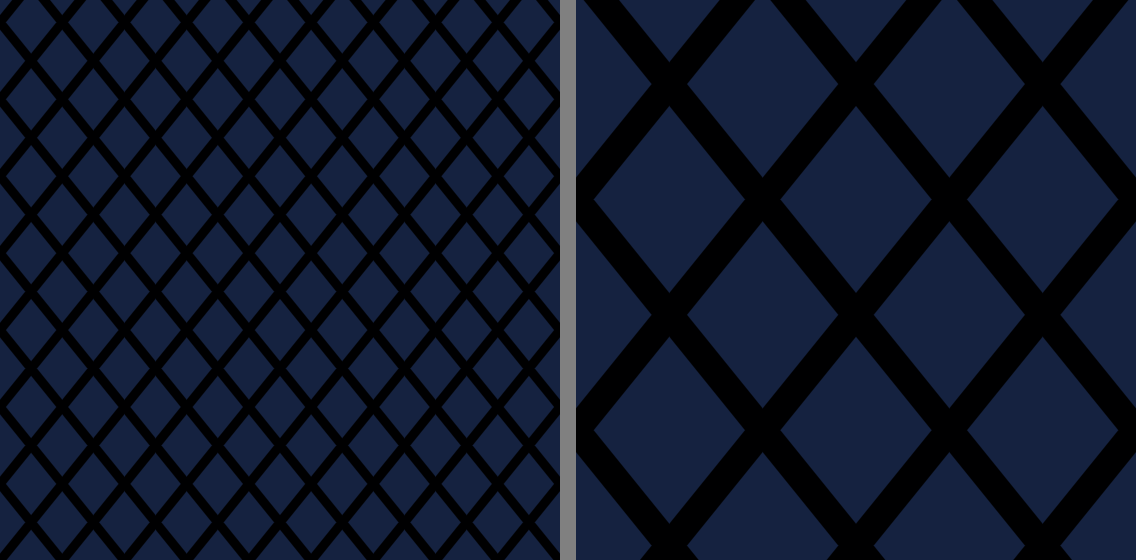
Left, the full canvas; right, a detail of the centre.
Write a WebGL 1 fragment shader that draws this pattern.

```glsl
precision highp float;
// Black diamond lattice over flat navy: two families of slanted lines cross
// to form tall rhombi, nine across. Each family is a repeated distance to the
// nearest line, measured in canvas units so that the width is uniform.

uniform vec2 u_resolution;

// Distance from the nearest line where dot(p, slope) is a whole number.
float lineDistance(vec2 p, vec2 slope) {
  float offset = abs(fract(dot(p, slope) + 0.5) - 0.5);
  return offset / length(slope);
}

void main() {
  vec2 p = gl_FragCoord.xy / u_resolution;
  p.y += 0.0015; // lattice crossings sit just below the bottom edge

  // Repeats across and down the canvas
  vec2 repeats = vec2(9.0, 7.28);
  float d = min(lineDistance(p, repeats),
                lineDistance(p, repeats * vec2(1.0, -1.0)));

  // Smooth the line edge over about one and a half pixels
  float halfWidth = 0.0082;
  float soften = 0.75 / min(u_resolution.x, u_resolution.y);
  float fill = smoothstep(halfWidth - soften, halfWidth + soften, d);

  vec3 lineColor = vec3(0.0, 0.0, 0.004);
  vec3 navy = vec3(0.082, 0.133, 0.251);
  gl_FragColor = vec4(mix(lineColor, navy, fill), 1.0);
}
```
